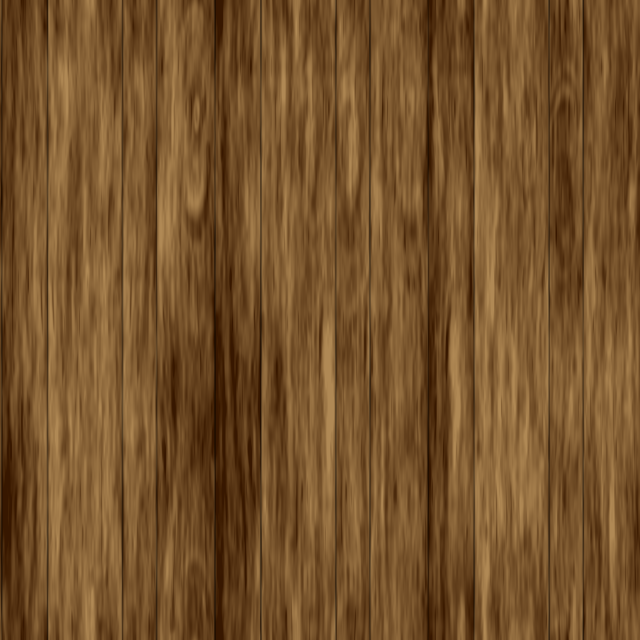
A three.js fragment shader for this texture:

```glsl
// Brown wooden boards: a set of four upright planks repeated three times across.
// Stretched, wrapping value noise gives streaks and fibres; elongated ellipses
// around a centre in each plank give the arched figure of the heartwood.

#define SETS 3.0             // plank sets across
#define SET_SHIFT 0.008      // offset of the first seam, in sets
#define SEAM_WIDTH 0.0013    // half width of a seam
#define SEAM_DEPTH 0.42      // darkness of a seam
#define STREAK_GAIN 1.15     // contrast of the grain
#define FIGURE_SLOPE 0.17    // width to height ratio of the arches
#define FIGURE_WIDTH 0.024   // reach of the arches to each side
#define WAVER 0.007          // sideways drift of the grain
#define DARK_WOOD vec3(0.26, 0.13, 0.02)
#define LIGHT_WOOD vec3(0.62, 0.47, 0.28)

varying vec2 vUv;

float hash(vec2 p) {
  vec3 q = fract(vec3(p.xyx) * 0.1031);
  q += dot(q, q.yzx + 33.33);
  return fract((q.x + q.y) * q.z);
}

// Value noise centred on zero that wraps over the unit square
float noise(vec2 p, vec2 cells) {
  vec2 q = p * cells;
  vec2 i = floor(q);
  vec2 f = fract(q);
  f = f * f * (3.0 - 2.0 * f);
  vec2 a = mod(i, cells);
  vec2 b = mod(i + 1.0, cells);
  float low = mix(hash(a), hash(vec2(b.x, a.y)), f.x);
  float high = mix(hash(vec2(a.x, b.y)), hash(b), f.x);
  return mix(low, high, f.y) - 0.5;
}

// Component of v chosen by index
float pick(vec4 v, float index) {
  return dot(v, vec4(equal(vec4(index), vec4(0.0, 1.0, 2.0, 3.0))));
}

// Long streaks from broad to narrow
float streaks(vec2 p) {
  return 0.34 * noise(p, vec2(31.0, 3.0))
       + 0.42 * noise(p, vec2(83.0, 5.0))
       + 0.46 * noise(p, vec2(167.0, 9.0));
}

void main() {
  vec2 uv = vUv;

  // Plank: set number, slot within the set, and its two edges
  float across = uv.x * SETS - SET_SHIFT;
  float set = mod(floor(across), SETS);
  float t = fract(across);
  float slot = step(0.215, t) + step(0.566, t) + step(0.726, t);
  float left = pick(vec4(0.0, 0.215, 0.566, 0.726), slot);
  float right = pick(vec4(0.215, 0.566, 0.726, 1.0), slot);
  float seed = hash(vec2(set + 3.0, slot + 11.0));

  // Grain drifts gently, and is cut at the seams
  vec2 grain = uv;
  grain.x += WAVER * noise(uv + seed, vec2(9.0, 4.0));
  grain.x += 0.3 * WAVER * noise(uv, vec2(40.0, 11.0));
  grain.x += seed * 0.37;

  // Arched figure: nested ellipses about the heart of the plank
  float heart = mix(left, right, pick(vec4(0.5, 0.7, 0.4, 0.69), slot));
  float dx = (t - heart) / SETS + 1.2 * WAVER * noise(uv, vec2(7.0, 9.0));
  float dy = sin(3.14159 * (uv.y - 0.75 - 0.25 * (seed - 0.5))) / 3.14159;
  float ring = length(vec2(dx, FIGURE_SLOPE * dy));
  ring += 0.006 * noise(uv, vec2(30.0, 13.0));
  float strength = pick(vec4(0.0, 0.4, 0.35 + 0.3 * set, 1.0 - 0.4 * set), slot);
  float reach = dx / FIGURE_WIDTH;
  float figure = strength * exp(-reach * reach);
  vec2 ringUv = vec2(ring + seed, uv.y);
  float rings = 0.55 * noise(ringUv, vec2(150.0, 3.0))
              + 0.35 * noise(ringUv, vec2(290.0, 7.0));

  // Tone: plank colour, dark band at the start of a set, grain and fibres
  float tone = pick(vec4(0.45, 0.63, 0.54, 0.57), slot);
  float band = min(t, 1.0 - t) / 0.055;
  tone -= 0.27 * exp(-band * band);
  tone += 0.22 * noise(uv, vec2(14.0, 3.0));
  tone += STREAK_GAIN * mix(streaks(grain), rings, figure);
  tone += 0.38 * noise(grain, vec2(263.0, 19.0));
  tone += 0.24 * noise(grain, vec2(389.0, 47.0));

  // Pale slivers and short dark pores
  tone += 0.26 * smoothstep(0.24, 0.46, noise(grain + 0.31, vec2(109.0, 6.0)));
  tone -= 0.26 * smoothstep(0.25, 0.46, noise(grain + 0.57, vec2(241.0, 15.0)));

  // Seams, slightly worn along their length
  float edge = min(t - left, right - t) / SETS;
  float seam = 1.0 - smoothstep(0.3 * SEAM_WIDTH, 1.8 * SEAM_WIDTH, edge);
  float wear = 0.85 + 0.6 * noise(uv, vec2(24.0, 13.0));
  tone -= 0.06 * exp(-edge / 0.004);

  vec3 color = mix(DARK_WOOD, LIGHT_WOOD, clamp(tone, -0.12, 1.2));
  color *= 1.0 - SEAM_DEPTH * seam * wear;
  gl_FragColor = vec4(max(color, 0.0), 1.0);
}
```
